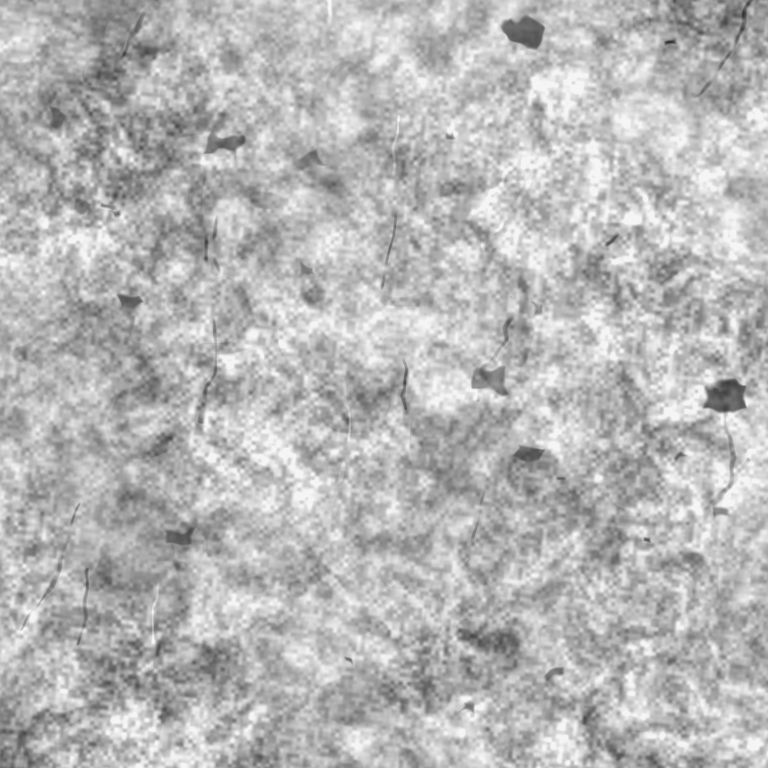
This texture is drawn by a WebGL 2 fragment shader. Its source:

```glsl
#version 300 es
precision highp float;

uniform vec2 u_resolution;
out vec4 fragColor;

#define BASE_GREY 0.738
#define CLOUD_CONTRAST 0.14
#define PATCH_CONTRAST 0.12
#define GRAIN_CONTRAST 0.21
#define FINE_CONTRAST 0.24
#define DARK_GRAIN 0.085
#define VEIN_COUNT 18
#define VEIN_WIDTH 0.0018
#define PIT_COUNT 24
#define PIT_GREY 0.24

float hash(vec2 p) {
    return fract(sin(dot(p, vec2(127.1, 311.7))) * 43758.5453);
}

vec2 hash2(vec2 p) {
    return vec2(hash(p), hash(p + 37.3));
}

mat2 rotation(float angle) {
    float c = cos(angle), s = sin(angle);
    return mat2(c, s, -s, c);
}

// Smooth value noise, centred on zero
float noise(vec2 p) {
    vec2 cell = floor(p), f = fract(p);
    f = f * f * (3.0 - 2.0 * f);
    float low = mix(hash(cell), hash(cell + vec2(1, 0)), f.x);
    float high = mix(hash(cell + vec2(0, 1)), hash(cell + vec2(1, 1)), f.x);
    return mix(low, high, f.y) - 0.5;
}

vec2 warp(vec2 p, float scale, float amount) {
    return p + amount * vec2(noise(p * scale), noise(p * scale + 51.7));
}

float boxDistance(vec2 p, vec2 halfSize) {
    vec2 d = abs(p) - halfSize;
    return length(max(d, 0.0)) + min(max(d.x, d.y), 0.0);
}

// Mottled stone: broad clouds, blotches, then crisp fine grain
float stone(vec2 p) {
    vec2 w = warp(p, 18.0, 0.035);
    float cloud = noise(w * 5.0 + 3.1) + 0.6 * noise(w * 11.0 + 8.4);
    float blotch = smoothstep(-0.16, 0.16, noise(rotation(0.2) * w * 25.0)) - 0.5;
    float grain = noise(rotation(0.5) * w * 48.0) + noise(rotation(-0.3) * w * 92.0);
    float fine = noise(rotation(0.1) * p * 185.0);
    float darkGrain = smoothstep(0.14, 0.26, noise(w * 31.0 + 19.0) - 0.25 * cloud);
    float roughness = 1.0 + 0.7 * noise(p * 7.0 + 71.0);
    return BASE_GREY + CLOUD_CONTRAST * cloud + PATCH_CONTRAST * blotch
        + roughness * (GRAIN_CONTRAST * grain + FINE_CONTRAST * fine)
        - DARK_GRAIN * darkGrain;
}

// Broken hairlines, mostly steep; every third one is pale
float veins(vec2 p) {
    vec2 w = warp(warp(p, 9.0, 0.05), 45.0, 0.012);
    float shade = 0.0;
    for (int i = 0; i < VEIN_COUNT; i++) {
        vec2 seed = vec2(float(i) * 3.7, 5.3);
        vec2 r = hash2(seed + 11.0);
        vec2 q = rotation(mix(-0.15, 0.65, r.x)) * (w - hash2(seed));
        float halfLength = mix(0.04, 0.15, r.y * r.y);
        float d = length(vec2(q.x, max(abs(q.y) - halfLength, 0.0)));
        float line = 1.0 - smoothstep(VEIN_WIDTH * 0.5, VEIN_WIDTH * 2.2, d);
        float broken = smoothstep(-0.25, 0.1, noise(p * 38.0 + seed));
        shade += line * broken * (i % 3 == 0 ? 0.14 : -0.2);
    }
    return shade;
}

// Angular dark pits, mostly small, with ragged borders
float pits(vec2 p) {
    vec2 w = warp(p, 60.0, 0.017);
    float cover = 0.0;
    for (int i = 0; i < PIT_COUNT; i++) {
        vec2 seed = vec2(float(i) * 5.1, 83.0);
        vec2 r = hash2(seed + 23.0);
        vec2 q = rotation(0.8 * (r.y - 0.5)) * (w - hash2(seed));
        float size = mix(0.003, 0.023, r.x * r.x * r.x);
        float d = boxDistance(q, size * vec2(1.2, 0.65));
        float depth = mix(0.45, 0.95, hash(seed + 7.0));
        cover = max(cover, depth * (1.0 - smoothstep(-0.002, 0.004, d)));
    }
    return cover;
}

void main() {
    vec2 p = gl_FragCoord.xy / u_resolution.y;
    float grey = stone(p) + veins(p);
    float pitGrey = PIT_GREY + 0.2 * noise(p * 90.0);
    grey = mix(grey, pitGrey, pits(p));
    fragColor = vec4(vec3(clamp(grey, 0.08, 0.96)), 1.0);
}
```
